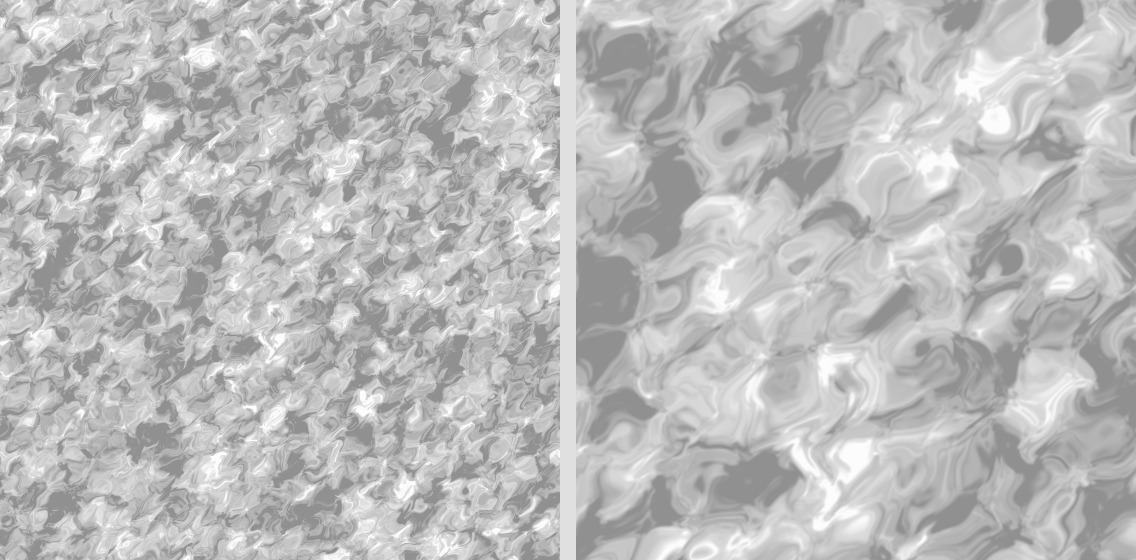
Left, the full canvas; right, a detail of the centre.
This texture is drawn by a three.js fragment shader. Its source:

```glsl
// Grey speckled stone: small ragged flakes leaning up to the right.
// Stretched value noise is folded by two domain warps into curled grains,
// then a stepped tone curve sets the share of each grey.

varying vec2 vUv;

const float GRAIN_ANGLE = 0.70;      // lean of the flakes, radians
const float GRAIN_STRETCH = 1.5;     // length of a flake over its width
const float GRAIN_FREQ = 50.0;       // flakes across the canvas
const float GRAIN_GAIN = 0.64;       // weight of each finer octave
const float CLUMP_FREQ = 19.0;       // broad light and dark areas
const float CLUMP_WEIGHT = 0.45;
const float CURL_FREQ = 62.0;        // coarse warp
const float CURL_AMOUNT = 0.024;
const float FRAY_FREQ = 170.0;       // fine warp of the edges
const float FRAY_AMOUNT = 0.011;
const float NOISE_DEVIATION = 0.285; // brings the noise sum to unit spread
const float LEVEL_SHIFT = 0.05;      // overall lightness
const float SAMPLE_OFFSET = 0.0004;  // edge smoothing, canvas units

const float DARK_GREY = 0.565;
const float MID_GREY = 0.705;
const float LIGHT_GREY = 0.775;
const float PALE_GREY = 0.845;
const float WHITE = 0.99;

float hash(vec2 cell) {
  vec3 h = fract(vec3(cell.xyx) * 0.1031);
  h += dot(h, h.yzx + 33.33);
  return fract((h.x + h.y) * h.z);
}

// Value noise centred on zero
float noise(vec2 p) {
  vec2 cell = floor(p);
  vec2 f = fract(p);
  vec2 s = f * f * (3.0 - 2.0 * f);
  float low = mix(hash(cell), hash(cell + vec2(1.0, 0.0)), s.x);
  float high = mix(hash(cell + vec2(0.0, 1.0)), hash(cell + vec2(1.0)), s.x);
  return mix(low, high, s.y) - 0.5;
}

vec2 noise2(vec2 p) {
  return vec2(noise(p + 217.3), noise(p + 431.7));
}

float grainNoise(vec2 p) {
  float sum = 0.0;
  float weight = 1.0;
  float freq = GRAIN_FREQ;
  for (int i = 0; i < 4; i++) {
    sum += weight * noise(p * freq + 61.7 * float(i + 1));
    freq *= 2.05;
    weight *= GRAIN_GAIN;
  }
  return sum;
}

// Soft steps between the greys, placed by the spread of the noise
float toneCurve(float level) {
  float tone = mix(DARK_GREY, MID_GREY, smoothstep(-1.4, -0.31, level));
  tone += (LIGHT_GREY - MID_GREY) * smoothstep(-0.31, 0.39, level);
  tone += (PALE_GREY - LIGHT_GREY) * smoothstep(0.39, 1.28, level);
  tone += (WHITE - PALE_GREY) * smoothstep(1.28, 2.4, level);
  return tone;
}

float stone(vec2 uv) {
  // Axes along and across the flakes
  vec2 along = vec2(cos(GRAIN_ANGLE), sin(GRAIN_ANGLE));
  vec2 across = vec2(-along.y, along.x);
  vec2 p = vec2(dot(uv, along) / GRAIN_STRETCH, dot(uv, across)) + 3.0;

  // Fold the grains into curls and fray their edges
  vec2 warped = p + CURL_AMOUNT * noise2(p * CURL_FREQ);
  warped += FRAY_AMOUNT * noise2(warped * FRAY_FREQ);

  float level = grainNoise(warped) + CLUMP_WEIGHT * noise(p * CLUMP_FREQ);
  return toneCurve(level / NOISE_DEVIATION + LEVEL_SHIFT);
}

void main() {
  // Average four samples to smooth the edges
  float grey = 0.0;
  for (int i = 0; i < 4; i++) {
    float k = float(i);
    vec2 corner = vec2(mod(k, 2.0), floor(k / 2.0)) * 2.0 - 1.0;
    grey += 0.25 * stone(vUv + SAMPLE_OFFSET * corner);
  }
  gl_FragColor = vec4(vec3(grey), 1.0);
}
```
